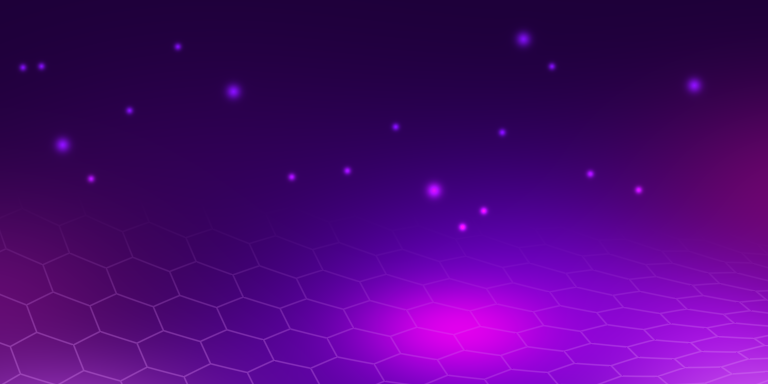
This background is drawn by a Shadertoy shader. Its source:

```glsl
// Violet night backdrop: soft elliptical glows over deep purple, a hexagonal
// mesh that fans in towards the right, and a wandering trail of small sparks.
// Positions are in units of the canvas height: x runs 0..2, y runs 0..1.

const float TAU = 6.2831853;

// Gaussian falloff inside an ellipse
float glow(vec2 p, vec2 centre, vec2 radii) {
    vec2 d = (p - centre) / radii;
    return exp(-dot(d, d));
}

vec3 backdrop(vec2 p) {
    vec3 col = vec3(0.11, 0.0, 0.215);
    col = mix(col, vec3(0.17, 0.0, 0.30), glow(p, vec2(0.5, 0.55), vec2(0.6, 0.35)));
    // Broad violet light, then the plum sides
    col = mix(col, vec3(0.33, 0.0, 0.68), glow(p, vec2(1.35, 0.2), vec2(0.62, 0.4)));
    col = mix(col, vec3(0.30, 0.01, 0.55), glow(p, vec2(0.7, -0.05), vec2(0.5, 0.3)));
    col = mix(col, vec3(0.42, 0.02, 0.42), glow(p, vec2(2.1, 0.48), vec2(0.42, 0.28)));
    col = mix(col, vec3(0.38, 0.04, 0.44), glow(p, vec2(-0.05, 0.2), vec2(0.45, 0.3)));
    // Bright lower corners
    col = mix(col, vec3(0.60, 0.2, 0.74), glow(p, vec2(0.15, -0.1), vec2(0.4, 0.17)));
    col = mix(col, vec3(0.66, 0.05, 0.88), glow(p, vec2(1.85, 0.08), vec2(0.5, 0.24)));
    col = mix(col, vec3(0.78, 0.3, 0.93), glow(p, vec2(2.0, -0.05), vec2(0.4, 0.14)));
    // Magenta hot spot and its halo
    col = mix(col, vec3(0.50, 0.0, 0.86), 0.8 * glow(p, vec2(1.25, 0.1), vec2(0.45, 0.24)));
    return mix(col, vec3(0.88, 0.0, 0.93), glow(p, vec2(1.2, 0.14), vec2(0.23, 0.11)));
}

// Coverage of the mesh lines
float hexMesh(vec2 p) {
    // Rows converge beyond the right edge; columns lean with each row
    float row = (p.y - 0.17) / (2.73 - p.x) * 2.73 / 0.11;
    vec2 q = vec2((p.x + 0.04 * row) / 0.165, 0.866 * row);

    // Offset from the nearest cell centre
    vec2 period = vec2(1.0, 1.732);
    vec2 a = mod(q, period) - 0.5 * period;
    vec2 b = mod(q - 0.5 * period, period) - 0.5 * period;
    vec2 cell = dot(a, a) < dot(b, b) ? a : b;

    // Distance to the closest side, measured on the canvas
    vec2 slant = vec2(0.5, 0.866);
    vec2 normal = abs(cell.x) > dot(abs(cell), slant)
        ? vec2(1.0, 0.0) : slant * sign(cell);
    float inset = 0.5 - abs(dot(cell, normal));
    vec2 gradient = vec2(dot(dFdx(q), normal), dot(dFdy(q), normal));
    float dist = inset / max(length(gradient) * iResolution.y, 0.001);
    return 1.0 - smoothstep(0.0, 0.0015 + 1.0 / iResolution.y, dist);
}

// Sparks follow a wave from left to right, with one dip near the middle
vec3 sparks(vec2 p) {
    vec3 light = vec3(0.0);
    for (int k = 0; k < 19; k++) {
        float i = float(k);
        float x = 0.034 + 0.1 * i - 0.1 * cos(TAU * (i - 3.5) / 12.0);
        float dip = exp(-pow((i - 10.2) / 1.2, 2.0));
        float wave = cos(TAU * (i - 2.8) / 4.6);
        float y = 0.70 - (0.16 + 0.004 * i) * wave - 0.39 * dip;

        bool large = k % 4 == 2;
        float radius = large ? 0.018 : 0.009;
        vec3 tint = mix(vec3(1.0, 0.08, 0.85), vec3(0.42, 0.06, 0.8),
                        smoothstep(0.35, 0.65, y));
        float d = length(p - vec2(x, y)) / radius;
        light += tint * (0.7 * exp(-d * d) + 0.2 * exp(-1.5 * d));
    }
    return light;
}

void mainImage(out vec4 fragColor, in vec2 fragCoord) {
    vec2 p = fragCoord / iResolution.y;
    vec3 col = backdrop(p);

    // The mesh fades upward and is faintest around the middle
    float fade = 1.0 - smoothstep(0.05, 0.52 - 0.06 * p.x, p.y);
    float strength = fade * (0.36 - 0.14 * glow(p, vec2(1.2, 0.2), vec2(0.4, 0.4)));
    col = mix(col, vec3(0.85, 0.52, 0.95), strength * hexMesh(p));

    col += sparks(p);
    fragColor = vec4(min(col, 1.0), 1.0);
}
```
